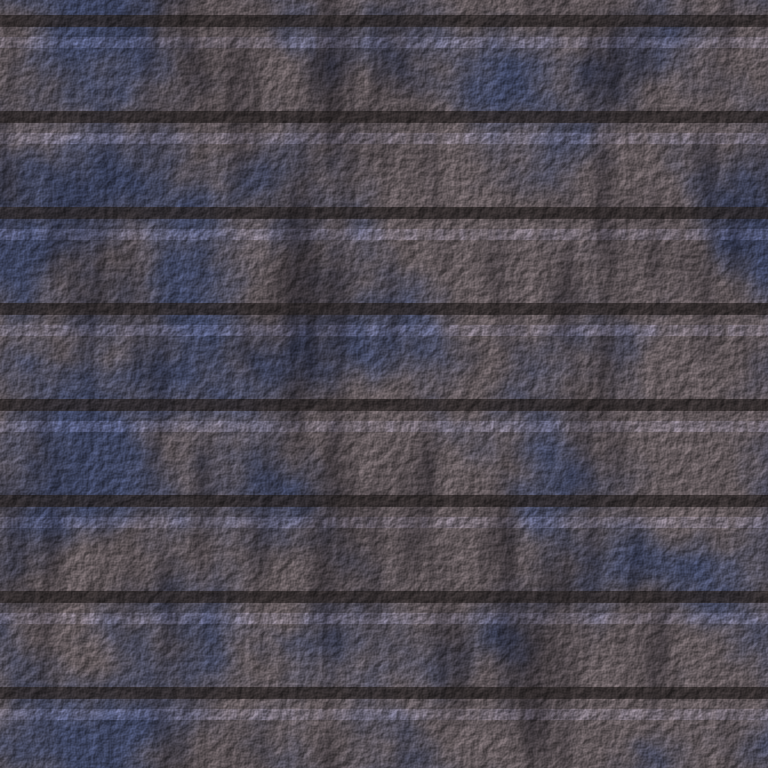
Give the GLSL for this texture, as a Shadertoy shader.

```glsl
// Weathered horizontal siding: eight courses, each with a dark groove and a pale ridge.
// Tileable gradient noise makes blue and brown stains, vertical grime streaks,
// and a fine embossed grain lit from the upper left.

const float TAU = 6.2831853;
const float COURSES = 8.0;

const vec3 BROWN_GREY  = vec3(0.375, 0.340, 0.350);
const vec3 STAIN_BLUE  = vec3(0.235, 0.262, 0.365);
const vec3 GROOVE_DARK = vec3(0.165, 0.145, 0.145);
const vec3 RIDGE_GLOW  = vec3(0.085, 0.085, 0.110);
const vec3 GRIME_TINT  = vec3(0.58, 0.58, 0.61);

float hash(vec2 p) {
    vec3 q = fract(p.xyx * vec3(0.1031, 0.1030, 0.0973));
    q += dot(q, q.yzx + 33.33);
    return fract((q.x + q.y) * q.z);
}

// Dot product of a random unit gradient with the offset from its lattice point
float corner(vec2 cell, vec2 offset, vec2 period, float seed) {
    float angle = TAU * hash(mod(cell, period) + seed);
    return dot(vec2(cos(angle), sin(angle)), offset);
}

float gradientNoise(vec2 p, vec2 period, float seed) {
    vec2 i = floor(p), f = fract(p);
    vec2 w = f * f * f * (f * (f * 6.0 - 15.0) + 10.0);
    vec2 e = vec2(1.0, 0.0);
    float low  = mix(corner(i, f, period, seed),
                     corner(i + e.xy, f - e.xy, period, seed), w.x);
    float high = mix(corner(i + e.yx, f - e.yx, period, seed),
                     corner(i + e.xx, f - e.xx, period, seed), w.x);
    return mix(low, high, w.y);
}

// Sum of octaves; frequency is the number of lattice cells across the canvas
float layeredNoise(vec2 uv, vec2 frequency, int octaves, float seed) {
    float sum = 0.0, amplitude = 1.0;
    for (int k = 0; k < octaves; k++) {
        sum += amplitude * gradientNoise(uv * frequency, frequency, seed + 17.0 * float(k));
        frequency *= 2.0;
        amplitude *= 0.5;
    }
    return sum;
}

// Soft-edged band between two positions
float band(float x, float from, float to, float blur) {
    return smoothstep(from - blur, from + blur, x)
         - smoothstep(to - blur, to + blur, x);
}

// Height difference towards the light, positive on lit slopes
float grainRelief(vec2 uv) {
    vec2 toLight = vec2(-0.0014, 0.0014);
    vec2 frequency = vec2(84.0);
    return layeredNoise(uv, frequency, 3, 5.0)
         - layeredNoise(uv + toLight, frequency, 3, 5.0);
}

// Blue stain coverage, heavier on the left and towards the top
float blueStain(vec2 uv) {
    float bias = 0.20 * cos(TAU * (uv.x - 0.16)) * (0.55 + 0.6 * uv.y);
    float cloud = layeredNoise(uv, vec2(5.0, 5.0), 5, 41.0);
    return smoothstep(-0.28, 0.52, 0.85 * cloud + bias - 0.04);
}

// Grime that runs downwards, gathered in broad patches
float grimeStreaks(vec2 uv) {
    float runs = layeredNoise(uv, vec2(22.0, 4.0), 4, 73.0);
    float patches = layeredNoise(uv, vec2(6.0, 3.0), 3, 97.0);
    return smoothstep(-0.20, 0.75, 0.55 * runs + 0.65 * patches);
}

void mainImage(out vec4 fragColor, in vec2 fragCoord) {
    vec2 uv = fragCoord / iResolution.xy;
    float depth = (1.0 - uv.y) * COURSES;
    float course = floor(depth);
    float v = fract(depth);
    float blur = 0.6 * COURSES / iResolution.y;

    // Stained surface
    vec3 color = mix(BROWN_GREY, STAIN_BLUE, blueStain(uv));
    color *= 1.0 + 0.13 * layeredNoise(uv, vec2(40.0, 14.0), 2, 29.0);

    // Pale ridge and dark groove, broken into narrow upright flecks
    float fleck = gradientNoise(vec2(uv.x * 128.0, course + 0.5), vec2(128.0, COURSES), 59.0);
    float ridge = band(v, 0.385, 0.500, blur);
    float groove = band(v, 0.155, 0.280, blur);
    color += RIDGE_GLOW * ridge * (0.9 + 0.8 * fleck);
    color = mix(color, GROOVE_DARK * (1.0 + 0.2 * fleck), 0.80 * groove);

    // Grime lies over both, but shows less in the groove
    float grime = grimeStreaks(uv) * (1.0 - 0.65 * groove);
    color *= mix(vec3(1.0), GRIME_TINT, grime);

    // Embossed grain
    color *= 1.0 + clamp(0.85 * grainRelief(uv), -0.35, 0.35);
    fragColor = vec4(clamp(color, 0.0, 1.0), 1.0);
}
```
